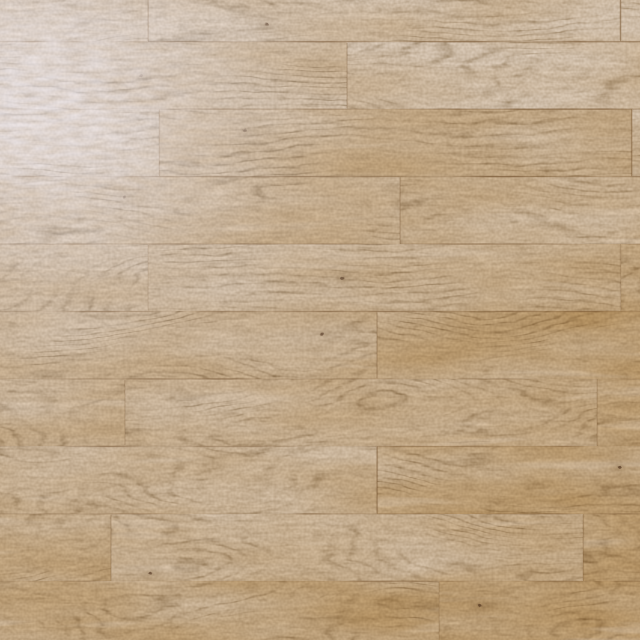
Give the GLSL for this texture, as a WebGL 1 fragment shader.

```glsl
precision highp float;
// Pale oak strip floor: staggered boards with figured grain, knots and a soft window glare.
uniform vec2 u_resolution;

const float ROW_HEIGHT = 0.1054;
const float TOP_ROW = 0.0651;      // visible height of the cropped first row
const float BOARD_LENGTH = 0.738;
const float SEAM_WIDTH = 0.0009;

const vec3 HONEY = vec3(0.690, 0.550, 0.355);
const vec3 PALE_OAK = vec3(0.805, 0.732, 0.645);
const vec3 GLARE = vec3(0.900, 0.870, 0.870);
const vec3 SHEEN = vec3(0.805, 0.745, 0.690);
const vec3 SEAM = vec3(0.48, 0.35, 0.21);
const vec3 KNOT = vec3(0.33, 0.21, 0.12);
const vec3 STAIN = vec3(0.78, 0.95, 1.25);  // grain absorbs blue the most

vec2 hash2(vec2 p) {
  vec3 q = fract(p.xyx * vec3(0.1031, 0.1030, 0.0973));
  q += dot(q, q.yzx + 33.33);
  return fract((q.xx + q.yz) * q.zy);
}

float cornerGradient(vec2 cell, vec2 offset) {
  float angle = 6.2832 * hash2(cell).x;
  return dot(vec2(cos(angle), sin(angle)), offset);
}

// Gradient noise, roughly -0.7 to 0.7
float noise(vec2 p) {
  vec2 i = floor(p), f = fract(p);
  vec2 s = f * f * f * (f * (f * 6.0 - 15.0) + 10.0);
  vec2 e = vec2(1.0, 0.0);
  float low = mix(cornerGradient(i, f), cornerGradient(i + e, f - e), s.x);
  float high = mix(cornerGradient(i + e.yx, f - e.yx), cornerGradient(i + 1.0, f - 1.0), s.x);
  return mix(low, high, s.y);
}

float fbm(vec2 p) {
  float sum = 0.0, amplitude = 1.0;
  for (int i = 0; i < 3; i++) {
    sum += amplitude * noise(p);
    p = p * 2.03 + 17.3;
    amplitude *= 0.45;
  }
  return sum;
}

// Position of one end joint; odd rows are shifted by about half a board
float jointOffset(float row) {
  float even = 0.211 + 0.038 * cos((row - 2.0) * 0.5);
  float odd = 0.603 + 0.0117 * (row - 5.0) + 0.0456 * cos((row - 3.0) * 0.94);
  return mix(even, odd, mod(row, 2.0));
}

// Arched growth rings: contour lines of a stretched noise field
float growthRings(vec2 p, vec2 seed, float figure) {
  vec2 q = p + seed * 40.0;
  float field = noise(q * vec2(3.2, 10.0)) * mix(3.0, 9.0, figure);
  field += 0.45 * fbm(q * vec2(16.0, 55.0)) + p.y * mix(85.0, 30.0, figure);
  float ring = pow(0.5 + 0.5 * sin(6.2832 * field), 4.0);
  float presence = smoothstep(-0.35, 0.40, fbm(q * vec2(5.0, 16.0) + 8.0));
  return ring * presence * (0.8 + 1.1 * noise(q * vec2(50.0, 170.0)));
}

// Fine fibres and short dark pores running along the board
float fibres(vec2 p, vec2 seed) {
  vec2 q = p + seed * 30.0;
  float threads = 0.6 * noise(q * vec2(18.0, 150.0)) + 0.6 * noise(q * vec2(65.0, 230.0));
  float pores = smoothstep(0.22, 0.55, noise(q * vec2(28.0, 130.0) + 5.0));
  return threads + 0.5 * pores;
}

float seamLine(float dist, float pixel) {
  return 1.0 - smoothstep(SEAM_WIDTH - pixel, SEAM_WIDTH + pixel, dist);
}

float edgeDistance(float t, float size) {
  return min(t, 1.0 - t) * size;
}

void main() {
  vec2 uv = gl_FragCoord.xy / u_resolution;
  float pixel = 1.0 / min(u_resolution.x, u_resolution.y);

  // Board layout
  float across = (1.0 - uv.y - TOP_ROW) / ROW_HEIGHT;
  float row = floor(across) + 1.0;
  float along = (uv.x - jointOffset(row)) / BOARD_LENGTH;
  vec2 local = vec2(fract(along), fract(across));
  vec2 board = vec2(floor(along) + 7.0, row + 3.0);
  vec2 seed = hash2(board * 3.7);
  vec2 trait = hash2(board * 5.3 + 11.0);

  // Tone: cooler towards the upper left, honey towards the lower right
  float cloud = fbm(uv * vec2(3.5, 14.0) + seed * 50.0);
  float tone = 0.48 + 0.42 * uv.y - 0.18 * uv.x + 0.38 * (trait.x - 0.5) + 0.42 * cloud;
  vec3 color = mix(HONEY, PALE_OAK, clamp(tone, -0.1, 1.05));

  // Grain
  float stain = 0.175 * growthRings(uv, seed, smoothstep(0.15, 0.7, trait.y));
  stain += 0.125 * fibres(uv, seed) + 0.09 * noise(uv * 215.0);
  color *= 1.0 - stain * STAIN;
  vec2 slanted = vec2(uv.x, uv.y + 0.12 * (seed.x - 0.5) * uv.x);
  float streak = smoothstep(0.22, 0.6, fbm(slanted * vec2(3.0, 34.0) + seed * 70.0));
  color = mix(color, PALE_OAK * 1.05 * (1.0 - 0.5 * stain), 0.40 * streak);

  // Small knot with a faint halo on some boards
  vec2 knotCenter = vec2(0.08 + 0.84 * seed.y, 0.12 + 0.76 * trait.x);
  vec2 toKnot = (local - knotCenter) * vec2(BOARD_LENGTH, ROW_HEIGHT);
  float knotDist = length(toKnot * vec2(0.9, 1.15)) + 0.002 * noise(uv * 220.0);
  float hasKnot = step(0.3, fract(seed.x * 7.0));
  color = mix(color, KNOT, 0.7 * hasKnot * (1.0 - smoothstep(0.0010, 0.0040, knotDist)));
  color *= 1.0 - 0.12 * hasKnot * exp(-knotDist * 75.0) * STAIN;

  // Seams fade along their length and are strongest in the upper rows
  float wear = 0.24 + 0.38 * uv.y + 0.8 * fbm(vec2(uv.x * 9.0, floor(across + 0.5) * 5.3));
  float rowSeam = clamp(wear, 0.08, 0.95) * seamLine(edgeDistance(local.y, ROW_HEIGHT), pixel);
  float endWear = 0.25 + 0.5 * hash2(vec2(row, 4.0)).x;
  float endSeam = endWear * seamLine(edgeDistance(local.x, BOARD_LENGTH), pixel);
  color = mix(color, SEAM, max(rowSeam, endSeam));

  // Broad sheen and a bright glare from the upper left
  vec2 toGlare = uv - vec2(0.04, 0.83);
  float sheen = 0.42 * exp(-dot(toGlare, toGlare) * 3.4);
  color = mix(color, SHEEN * (1.0 - 0.8 * stain), sheen);
  toGlare *= vec2(3.6, 4.8);
  float shine = exp(-dot(toGlare, toGlare)) * (0.82 + 0.5 * noise(uv * vec2(30.0, 110.0)));
  vec3 glint = GLARE * (1.0 - 0.35 * stain);
  gl_FragColor = vec4(mix(color, glint, clamp(shine, 0.0, 1.0)), 1.0);
}
```
